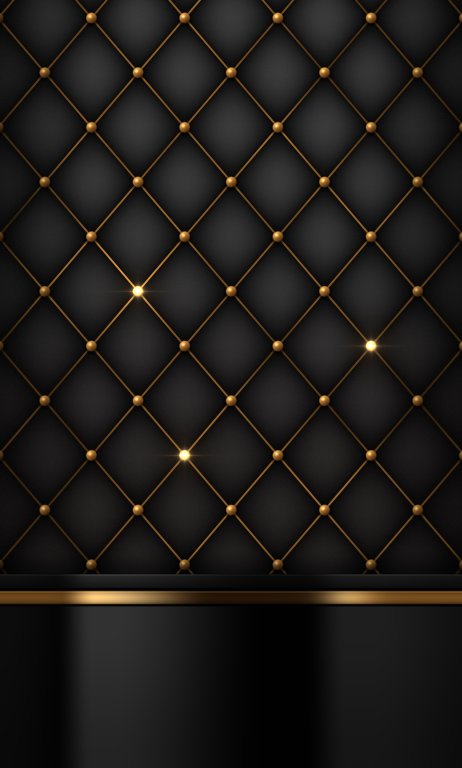
Reproduce this background procedurally as a Shadertoy shader.

```glsl
// Black quilted wall with gold piping and studs above a glossy black plinth.
// A sheared lattice gives pads, seams and studs; a few studs carry sparkles,
// and smooth horizontal bands shape the ledge, gold trim and lower panel.

const vec2 STUD_STEP = vec2(0.0607, 0.0712);
const vec2 STUD_ORIGIN = vec2(0.1191, 0.9766);

float hash(vec2 p) {
    return fract(sin(dot(p, vec2(127.1, 311.7))) * 43758.5);
}

float noise(vec2 p) {
    vec2 i = floor(p), f = fract(p);
    f = f * f * (3.0 - 2.0 * f);
    return mix(mix(hash(i), hash(i + vec2(1, 0)), f.x),
               mix(hash(i + vec2(0, 1)), hash(i + vec2(1, 1)), f.x), f.y);
}

// Smooth-edged interval from lo to hi
float band(float x, float lo, float hi, float soft) {
    return smoothstep(lo - soft, lo + soft, x) * (1.0 - smoothstep(hi - soft, hi + soft, x));
}

// Bright core, round halo and thin horizontal and vertical rays
vec3 sparkle(vec2 d) {
    float r = length(d);
    float core = exp(-r * r / 0.00004);
    float halo = 0.30 * exp(-r / 0.012);
    float rays = 0.6 * exp(-abs(d.x) / 0.012 - abs(d.y) / 0.0012)
               + 0.4 * exp(-abs(d.y) / 0.007 - abs(d.x) / 0.0012);
    return core * vec3(0.9, 0.8, 0.58) + (halo + rays) * vec3(0.8, 0.6, 0.32);
}

vec3 quiltedWall(vec2 p, float u, float px) {
    // Lattice coordinates: studs sit on integers, seams on integer lines
    vec2 g = (p - STUD_ORIGIN) / STUD_STEP;
    vec2 q = 0.5 * vec2(g.x + g.y, g.x - g.y);
    vec2 f = fract(q);
    vec2 nearest = floor(q + 0.5);
    float vignette = smoothstep(-0.12, 0.26, u) * (1.0 - smoothstep(0.72, 1.12, u));

    // Soft pads, brighter towards the top
    float dome = 16.0 * f.x * (1.0 - f.x) * f.y * (1.0 - f.y);
    vec3 leather = mix(vec3(0.125, 0.115, 0.115), vec3(0.205, 0.207, 0.21), smoothstep(0.25, 0.85, p.y));
    vec3 col = vec3(0.022, 0.019, 0.018) + leather * pow(dome, 0.75) * (0.2 + 0.8 * vignette);
    col += (hash(floor(p * 512.0)) - 0.5) * 0.008;

    // Gold seams with dark brown flanks
    vec2 e = abs(q - nearest);
    float seam = min(e.x, e.y) * 0.0924;
    float sheen = (0.45 + 0.75 * noise(p * 11.0 + 3.0)) * (0.35 + 0.65 * vignette);
    sheen += 0.5 * exp(-dot(p - vec2(0.16, 0.63), p - vec2(0.16, 0.63)) / 0.007);
    col = mix(col, vec3(0.075, 0.045, 0.018), 0.75 * (1.0 - smoothstep(0.0012, 0.0036, seam)));
    float line = 1.0 - smoothstep(0.0012 - 0.6 * px, 0.0012 + 0.6 * px, seam);
    col = mix(col, vec3(0.52, 0.36, 0.16) * sheen, line);

    // Domed studs lit from the upper left
    vec2 studPos = STUD_ORIGIN + STUD_STEP * vec2(nearest.x + nearest.y, nearest.x - nearest.y);
    vec2 d = p - studPos;
    float r = length(d);
    col *= 1.0 - 0.65 * (1.0 - smoothstep(0.005, 0.012, length(d + vec2(0.0, 0.002))));
    float facing = clamp(0.55 + dot(d, vec2(-45.0, 65.0)), 0.0, 1.0);
    vec3 gold = mix(vec3(0.27, 0.13, 0.03), vec3(0.86, 0.61, 0.27), facing);
    gold += vec3(0.5, 0.46, 0.35) * exp(-dot(d - vec2(-0.0018, 0.002), d - vec2(-0.0018, 0.002)) / 0.000005);
    gold *= 0.4 + 0.6 * vignette;
    col = mix(col, gold, 1.0 - smoothstep(0.0068 - px, 0.0068 + px, r));

    // Sparkling studs, by lattice column and row
    vec2 lit[3] = vec2[3](vec2(1, -5), vec2(6, -6), vec2(2, -8));
    for (int i = 0; i < 3; i++)
        col += sparkle(p - STUD_ORIGIN - STUD_STEP * lit[i]);

    // Contact shade above the ledge
    return col * (0.45 + 0.55 * smoothstep(0.25, 0.29, p.y));
}

vec3 plinth(vec2 p, float u, float px) {
    // Two reflections, sharp on the left and fading to the right
    float leftGlow = smoothstep(0.12, 0.2, u) * (1.0 - smoothstep(0.24, 0.58, u));
    float rightGlow = smoothstep(0.66, 0.75, u) * (1.0 - 0.55 * smoothstep(0.8, 1.05, u));
    float edgeGlow = 1.0 - smoothstep(0.0, 0.19, u);
    float gloss = 0.19 * leftGlow + 0.115 * rightGlow + 0.045 * edgeGlow;

    // Lower panel and ledge
    vec3 col = vec3(0.004 + gloss * (0.7 + 0.3 * smoothstep(0.0, 0.2, p.y)));
    col *= 1.0 - smoothstep(0.2105 - px, 0.2105 + px, p.y);
    float ledge = band(p.y, 0.2345, 0.2526, px);
    col += ledge * vec3(0.035 + 0.55 * gloss) * mix(0.6, 1.1, smoothstep(0.233, 0.252, p.y));
    col += band(p.y, 0.2505, 0.2522, px) * vec3(0.04 + 0.35 * gloss);

    // Polished gold trim
    float shineLeft = smoothstep(0.13, 0.21, u) * (1.0 - smoothstep(0.23, 0.46, u));
    float shineRight = exp(-pow((u - 0.75) / 0.055, 2.0));
    float warm = 0.30 * (1.0 - smoothstep(0.1, 0.3, u)) + 0.34 * smoothstep(0.66, 0.82, u);
    vec3 trim = vec3(0.14, 0.08, 0.025) + warm * vec3(0.9, 0.62, 0.26)
              + shineLeft * vec3(0.72, 0.62, 0.42) + shineRight * vec3(0.42, 0.38, 0.27);
    float across = (p.y - 0.2135) / 0.017;
    trim *= 0.65 + 0.4 * sin(3.14159 * clamp(across, 0.0, 1.0));
    trim += vec3(0.16, 0.11, 0.05) * band(across, 0.86, 1.0, 0.06);
    return mix(col, trim, band(p.y, 0.2135, 0.2305, px));
}

void mainImage(out vec4 fragColor, in vec2 fragCoord) {
    float px = 1.0 / iResolution.y;
    vec2 p = fragCoord * px;
    float u = fragCoord.x / iResolution.x;
    float wallMask = smoothstep(0.2526 - px, 0.2526 + px, p.y);
    vec3 col = mix(plinth(p, u, px), quiltedWall(p, u, px), wallMask);
    fragColor = vec4(clamp(col, 0.0, 1.0), 1.0);
}
```
